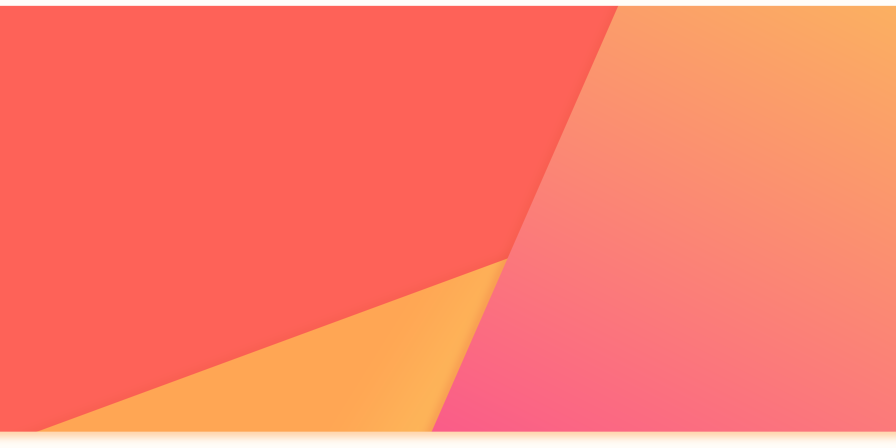
This background is drawn by a Shadertoy shader. Its source:

```glsl
// Layered paper background: a coral sheet, an orange wedge and a slanted
// pink-to-amber panel. Each layer is a half plane with a soft shadow on what
// lies beneath; cream margins frame the sheet above and below.

const vec3 CORAL = vec3(0.996, 0.386, 0.345);
const vec3 ORANGE = vec3(1.0, 0.650, 0.328);
const vec3 AMBER = vec3(0.992, 0.714, 0.350);
const vec3 PINK = vec3(0.982, 0.360, 0.535);
const vec3 APRICOT = vec3(0.986, 0.690, 0.380);
const vec3 CREAM = vec3(1.0, 0.992, 0.978);
const vec3 PEACH = vec3(1.0, 0.845, 0.695);
const vec3 SHADE = vec3(0.90, 0.32, 0.22);

const float SHEET_BOTTOM = 0.0365;
const float SHEET_TOP = 0.987;

// Signed distance to the line a-b, positive on its right-hand side
float lineDistance(vec2 p, vec2 a, vec2 b) {
    vec2 d = normalize(b - a);
    return dot(p - a, vec2(d.y, -d.x));
}

// Smooth coverage of the region where distance is positive
float coverage(float distance, float pixel) {
    return smoothstep(-0.7 * pixel, 0.7 * pixel, distance);
}

// Soft falloff away from an edge
float falloff(float distance, float width) {
    float t = distance / width;
    return exp(-t * t);
}

// Lays a half plane with its shadow over the colour below
vec3 layOver(vec3 below, vec3 layer, float distance, float strength, float pixel) {
    vec3 shaded = mix(below, SHADE, strength * falloff(distance, 0.015));
    return mix(shaded, layer, coverage(distance, pixel));
}

vec3 wedgeColor(vec2 p) {
    float light = smoothstep(0.57, 0.83, dot(p, vec2(0.85, -0.53)));
    return mix(ORANGE, AMBER, light);
}

vec3 panelColor(vec2 p, vec2 corner) {
    vec2 direction = vec2(1.0, 2.0);
    float span = dot(vec2(2.0, SHEET_TOP) - corner, direction);
    float t = dot(p - corner, direction) / span;
    return mix(PINK, APRICOT, clamp(t, 0.0, 1.0));
}

void mainImage(out vec4 fragColor, in vec2 fragCoord) {
    // Canvas spans 2 by 1 units
    vec2 p = fragCoord / iResolution.xy * vec2(2.0, 1.0);
    float pixel = 1.0 / iResolution.y;

    // Layer edges
    vec2 panelFoot = vec2(0.9635, SHEET_BOTTOM);
    vec2 panelHead = vec2(1.380, SHEET_TOP);
    vec2 wedgeFoot = vec2(0.083, SHEET_BOTTOM);
    vec2 wedgeTip = vec2(1.130, 0.422);
    float wedge = lineDistance(p, wedgeFoot, wedgeTip);
    float panel = lineDistance(p, panelFoot, panelHead);

    // Stacked sheets
    vec3 color = layOver(CORAL, wedgeColor(p), wedge, 0.18, pixel);
    color = layOver(color, panelColor(p, panelFoot), panel, 0.20, pixel);

    // Cream margins, with the sheet's warm shadow along the bottom
    float depth = max(SHEET_BOTTOM - p.y, 0.0);
    float belowSheet = step(p.y, 0.5);
    vec3 margin = mix(CREAM, PEACH, belowSheet * falloff(depth, 0.017));
    float inside = min(p.y - SHEET_BOTTOM, SHEET_TOP - p.y);
    color = mix(margin, color, coverage(inside, pixel));

    fragColor = vec4(color, 1.0);
}
```
